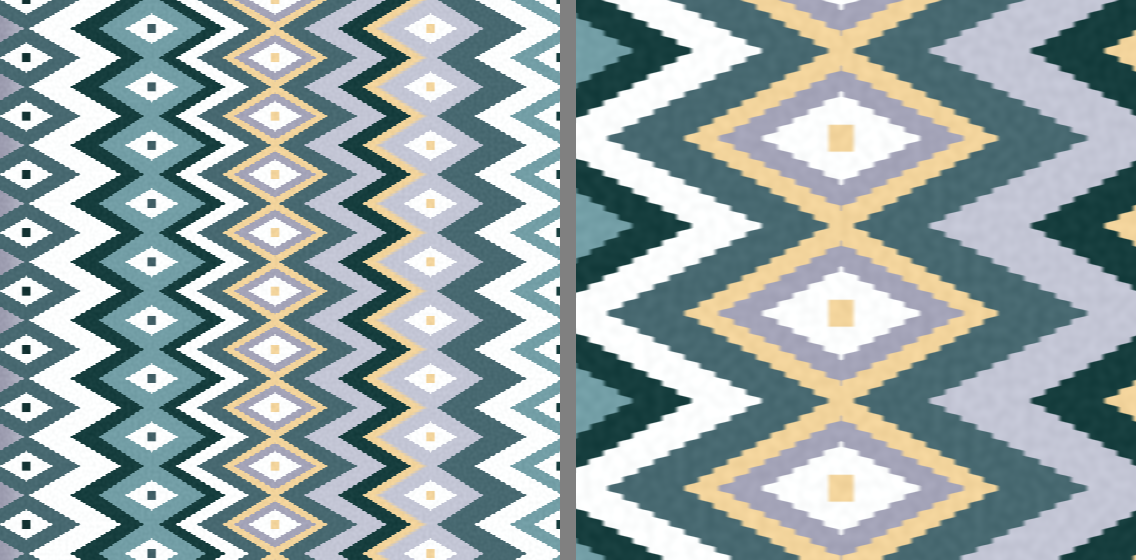
Left, the full canvas; right, a detail of the centre.
Give the GLSL for this pattern, as a WebGL 1 fragment shader.

```glsl
precision highp float;
uniform vec2 u_resolution;

#define CLOTH 96.0     // cloth units across the canvas
#define PERIOD 10.0    // height of one zigzag repeat
#define FIRST_ROW 4.9  // first peak, measured from the top
#define STEPS 20.0     // stitch rows in one repeat
#define STITCH 0.875   // sideways move per stitch row
#define BLUR 0.2       // softness of the dyed edges
#define WEAR 0.035     // strength of the mottling

const vec3 WHITE = vec3(0.99, 0.995, 0.995);
const vec3 SLATE = vec3(0.28, 0.41, 0.44);
const vec3 PINE = vec3(0.085, 0.24, 0.24);
const vec3 TEAL = vec3(0.45, 0.62, 0.65);
const vec3 LILAC = vec3(0.765, 0.775, 0.835);
const vec3 MAUVE = vec3(0.64, 0.64, 0.72);
const vec3 GOLD = vec3(0.95, 0.83, 0.61);

vec2 gradientAt(vec2 cell) {
  float angle = 6.2832 * fract(sin(dot(cell, vec2(127.1, 311.7))) * 43758.5);
  return vec2(cos(angle), sin(angle));
}

float gradientNoise(vec2 p) {
  vec2 i = floor(p), f = fract(p);
  vec2 s = f * f * (3.0 - 2.0 * f);
  vec2 e = vec2(1.0, 0.0);
  float low = mix(dot(gradientAt(i), f),
                  dot(gradientAt(i + e), f - e), s.x);
  float high = mix(dot(gradientAt(i + e.yx), f - e.yx),
                   dot(gradientAt(i + 1.0), f - 1.0), s.x);
  return mix(low, high, s.y);
}

// Coverage of the side where d is positive
float cover(float d, float soft) {
  return smoothstep(-soft, soft, d);
}

// Rows from the nearest peak, in softened stair steps
float rowsFromPeak(float y) {
  float row = (y - FIRST_ROW) * STEPS / PERIOD;
  float stair = floor(row) + smoothstep(0.22, 0.78, fract(row));
  return abs(mod(stair + 0.5 * STEPS, STEPS) - 0.5 * STEPS);
}

// Fill everything right of a zigzag running between two edges
void band(inout vec3 cloth, vec3 dye, float x, float swing,
          float peakEdge, float troughEdge, float soft) {
  cloth = mix(cloth, dye, cover(x - mix(peakEdge, troughEdge, swing), soft));
}

// Stepped diamond of a given half width
void diamond(inout vec3 cloth, vec3 dye, float dx, float rows,
             float halfWidth, float soft) {
  cloth = mix(cloth, dye, cover(halfWidth - STITCH * rows - abs(dx), soft));
}

// White diamond with a small block at its heart
void gem(inout vec3 cloth, vec3 heart, float dx, float rows, float soft) {
  diamond(cloth, WHITE, dx, rows, 4.5, soft);
  float block = cover(0.72 - abs(dx), soft) * cover(1.6 - rows, 0.3);
  cloth = mix(cloth, heart, block);
}

void main() {
  vec2 uv = gl_FragCoord.xy / u_resolution;
  vec2 p = vec2(uv.x, 1.0 - uv.y) * CLOTH;
  float x = p.x;
  float soft = max(BLUR, 0.75 * CLOTH / u_resolution.x);
  float rows = rowsFromPeak(p.y);
  float farRows = 0.5 * STEPS - rows;
  float swing = rows / (0.5 * STEPS);

  // Left margin, shaded toward the edge
  vec3 cloth = mix(MAUVE * 0.95, LILAC * 0.94, smoothstep(0.0, 5.0, x));

  // Zigzag bands from left to right
  band(cloth, SLATE, x, swing, 4.1, -4.7, soft);
  band(cloth, WHITE, x, swing, 5.0, 13.7, soft);
  band(cloth, PINE, x, swing, 12.1, 20.7, soft);
  band(cloth, TEAL, x, swing, 17.0, 24.6, soft);
  band(cloth, PINE, x, swing, 35.2, 27.3, soft);
  band(cloth, WHITE, x, swing, 38.6, 30.2, soft);
  band(cloth, SLATE, x, swing, 42.6, 33.8, soft);
  band(cloth, GOLD, x, swing, 46.4, 38.2, soft);
  band(cloth, SLATE, x, swing, 47.9, 56.1, soft);
  band(cloth, LILAC, x, swing, 52.2, 61.2, soft);
  band(cloth, PINE, x, swing, 58.0, 66.2, soft);
  band(cloth, GOLD, x, swing, 62.2, 70.4, soft);
  band(cloth, LILAC, x, swing, 64.8, 72.8, soft + 0.6);
  band(cloth, SLATE, x, swing, 82.8, 75.0, soft);
  band(cloth, WHITE, x, swing, 90.2, 81.4, soft);
  band(cloth, TEAL, x, swing, 96.5, 87.5, soft);

  // Diamond columns, alternating by half a repeat
  gem(cloth, PINE * 0.8, x - 4.5, farRows, soft);
  gem(cloth, SLATE * 0.9, x - 26.0, rows, soft);
  diamond(cloth, MAUVE, x - 47.15, farRows, 7.0, soft);
  gem(cloth, GOLD, x - 47.15, farRows, soft);
  gem(cloth, GOLD, x - 73.8, rows, soft);
  gem(cloth, PINE, x - 96.1, farRows, soft);

  // Fine mottling of the dye
  cloth += WEAR * gradientNoise(p * 1.7);
  gl_FragColor = vec4(clamp(cloth, 0.0, 1.0), 1.0);
}
```
